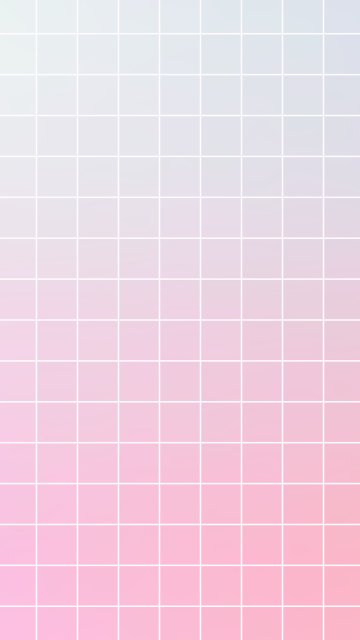
A WebGL 1 fragment shader for this pattern:

```glsl
precision highp float;
// A thin white square grid over a soft pastel wash: pale blue-grey at the top
// melting into pink below, cooler on the left and warmer on the right.
// The wash blends two vertical colour ramps; faint noise tints it and its cells.
uniform vec2 u_resolution;

const vec2 PITCH = vec2(0.1139, 0.1136);   // cell size, in canvas widths
const float LINE_WIDTH = 0.0042;
const vec3 LINE_COLOUR = vec3(0.995, 0.985, 0.995);

float hash(vec2 p) {
  vec3 q = fract(vec3(p.xyx) * 0.1031);
  q += dot(q, q.yzx + 33.33);
  return fract((q.x + q.y) * q.z);
}

float valueNoise(vec2 p) {
  vec2 i = floor(p);
  vec2 f = smoothstep(0.0, 1.0, fract(p));
  float low = mix(hash(i), hash(i + vec2(1.0, 0.0)), f.x);
  float high = mix(hash(i + vec2(0.0, 1.0)), hash(i + vec2(1.0, 1.0)), f.x);
  return mix(low, high, f.y);
}

// Four colour stops from the bottom (height 0) to the top (height 1).
vec3 ramp(float height, vec3 bottom, vec3 lower, vec3 upper, vec3 top) {
  vec3 c = mix(bottom, lower, smoothstep(0.08, 0.48, height));
  c = mix(c, upper, smoothstep(0.38, 0.76, height));
  return mix(c, top, smoothstep(0.66, 1.0, height));
}

vec3 wash(vec2 uv) {
  vec3 left = ramp(uv.y, vec3(0.985, 0.755, 0.885), vec3(0.955, 0.825, 0.905),
                   vec3(0.920, 0.910, 0.935), vec3(0.930, 0.950, 0.955));
  vec3 right = ramp(uv.y, vec3(0.985, 0.710, 0.780), vec3(0.930, 0.775, 0.845),
                    vec3(0.875, 0.860, 0.900), vec3(0.860, 0.885, 0.920));
  return mix(left, right, uv.x);
}

// Coverage of a line centred on each whole number of the cell coordinate.
float lineMask(float cell, float pitch, float width, float pixel) {
  float d = abs(fract(cell + 0.5) - 0.5) * pitch;
  return clamp((0.5 * width - d) / pixel + 0.5, 0.0, 1.0);
}

void main() {
  vec2 uv = gl_FragCoord.xy / u_resolution;
  float pixel = 1.0 / u_resolution.x;
  vec2 p = (gl_FragCoord.xy - 0.5 * u_resolution) * pixel;

  // The middle column straddles the centre; a row line crosses it.
  vec2 cell = p / PITCH + vec2(0.5, 0.0);
  vec2 id = floor(cell);
  vec2 local = fract(cell) - 0.5;

  // Wash with broad mottling and a slight shift from cell to cell.
  vec3 colour = wash(uv);
  colour += 0.012 * (valueNoise(p * 9.0 + 40.0) - 0.5) * vec3(1.0, -0.6, 0.8);
  colour += 0.005 * (hash(id + 50.0) - 0.5);
  colour += 0.005 * (local.x - local.y);

  float grid = max(lineMask(cell.x, PITCH.x, LINE_WIDTH, pixel),
                   lineMask(cell.y, PITCH.y, LINE_WIDTH, pixel));
  gl_FragColor = vec4(mix(colour, LINE_COLOUR, grid), 1.0);
}
```
